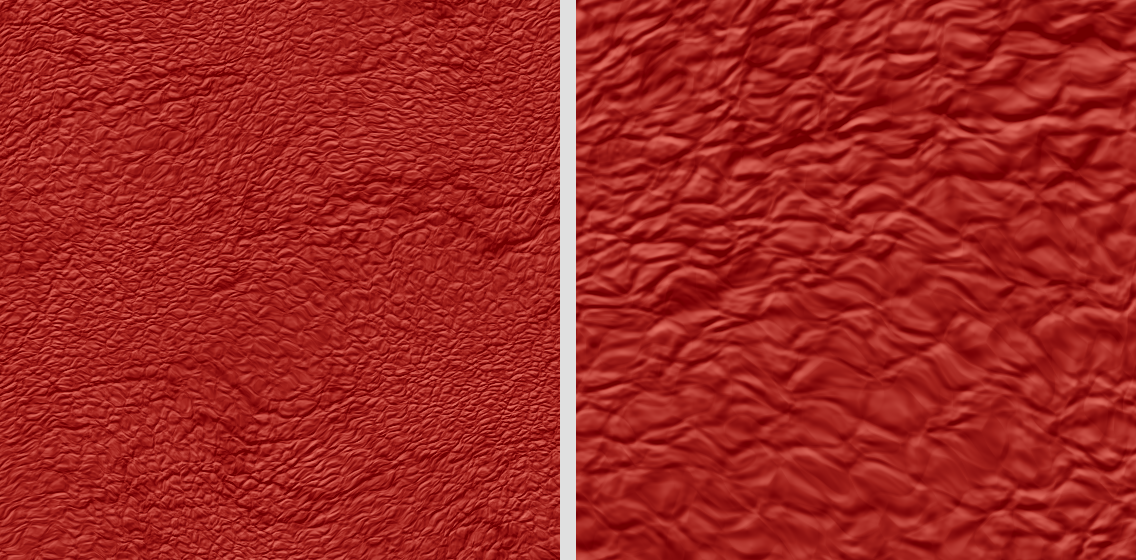
Left: the whole. Right: its middle third, enlarged.
This texture is drawn by a WebGL 1 fragment shader. Its source:

```glsl
precision highp float;
// Red grained leather: small pebbles and long wrinkles lit from above.
uniform vec2 u_resolution;

// Colours
const vec3 SHADOW_RED = vec3(0.51, 0.03, 0.04);
const vec3 BASE_RED   = vec3(0.64, 0.13, 0.11);
const vec3 LIGHT_RED  = vec3(0.82, 0.35, 0.31);
const float BASE_TONE = 0.4;      // tone at which BASE_RED sits

// Light and contrast
const vec2 TO_LIGHT = vec2(-0.3, 0.954);
const float SLOPE_STEP = 0.002;   // distance over which the slope is measured
const float MEAN_TONE = 0.43;
const float CONTRAST = 0.31;
const float CAVITY = 26.0;        // darkening of low places

// Grain: cells per canvas along and across the rows, and heights
const float GRAIN_ANGLE = 0.24;
const vec2 PEBBLE_FREQ = vec2(46.0, 70.0);
const vec2 FOLD_FREQ = vec2(34.0, 58.0);
const vec2 FINE_FREQ = vec2(112.0, 150.0);
const float PEBBLE_HEIGHT = 0.0058;
const float FOLD_HEIGHT = 0.0125;
const float FINE_HEIGHT = 0.0034;
const float MEAN_HEIGHT = 0.005;

// Wrinkles
const vec2 WRINKLE_FREQ = vec2(4.5, 19.0);
const float WRINKLE_WIDTH = 0.075;
const float WRINKLE_DEPTH = 0.0095;

vec2 hash2(vec2 p) {
  vec3 q = fract(p.xyx * vec3(0.1031, 0.1030, 0.0973));
  q += dot(q, q.yzx + 33.33);
  return fract((q.xx + q.yz) * q.zy);
}

float cornerRamp(vec2 cell, vec2 offset) {
  float angle = 6.2831853 * hash2(cell).x;
  return dot(vec2(cos(angle), sin(angle)), offset);
}

float gradientNoise(vec2 p) {
  vec2 i = floor(p), f = p - i;
  vec2 u = f * f * f * (f * (f * 6.0 - 15.0) + 10.0);
  vec2 e = vec2(1.0, 0.0);
  float low = mix(cornerRamp(i, f), cornerRamp(i + e, f - e), u.x);
  float high = mix(cornerRamp(i + e.yx, f - e.yx), cornerRamp(i + 1.0, f - 1.0), u.x);
  return mix(low, high, u.y);
}

vec2 noise2(vec2 p) {
  return vec2(gradientNoise(p), gradientNoise(p + vec2(37.3, 91.7)));
}

// Coordinates along and across a direction
vec2 align(vec2 p, float angle) {
  vec2 d = vec2(cos(angle), sin(angle));
  return vec2(dot(p, d), dot(p, vec2(-d.y, d.x)));
}

// Rounded cells: 0 in the seams, 1 on top
float pebbles(vec2 p) {
  vec2 i = floor(p), f = p - i;
  float nearest = 8.0, second = 8.0;
  for (int y = -1; y <= 1; y++) {
    for (int x = -1; x <= 1; x++) {
      vec2 cell = vec2(float(x), float(y));
      vec2 d = cell + hash2(i + cell) - f;
      float dist = dot(d, d);
      second = min(second, max(nearest, dist));
      nearest = min(nearest, dist);
    }
  }
  return smoothstep(0.0, 0.55, sqrt(second) - sqrt(nearest));
}

// Long broken grooves along one direction: 1 at the bottom
float wrinkles(vec2 p, float angle, float seed) {
  vec2 r = align(p, angle) + seed;
  float n = gradientNoise(r * WRINKLE_FREQ) / WRINKLE_WIDTH;
  float presence = smoothstep(-0.05, 0.35, gradientNoise(r * vec2(3.0, 6.5) + 17.0));
  return exp(-n * n) * presence;
}

float leatherHeight(vec2 p) {
  // Bend the rows broadly, then make their edges jagged
  vec2 bent = p + 0.11 * noise2(p * 2.4 + 5.0);
  vec2 jagged = bent + 0.009 * noise2(p * 31.0);
  vec2 g = align(jagged, GRAIN_ANGLE) + 3.0;

  float grain = PEBBLE_HEIGHT * pebbles(g * PEBBLE_FREQ);
  grain += FOLD_HEIGHT * abs(gradientNoise(g * FOLD_FREQ));
  grain += FINE_HEIGHT * gradientNoise(g * FINE_FREQ);
  grain += 0.5 * FINE_HEIGHT * gradientNoise(g * FINE_FREQ * 1.83 + 9.0);
  grain *= 1.0 + 0.4 * gradientNoise(p * 4.0 + 50.0);

  float grooves = wrinkles(jagged, 0.08, 2.0);
  grooves += 0.75 * wrinkles(jagged, 0.48, 13.0);
  grooves += 0.5 * wrinkles(jagged, 0.92, 24.0);
  grooves += 0.4 * wrinkles(jagged, -0.8, 35.0);
  return grain - WRINKLE_DEPTH * grooves;
}

void main() {
  vec2 p = gl_FragCoord.xy / u_resolution.y;

  // Slopes that face the light are bright
  float h = leatherHeight(p);
  float slope = (h - leatherHeight(p + SLOPE_STEP * TO_LIGHT)) / SLOPE_STEP;
  float shade = slope / sqrt(1.0 + 0.12 * slope * slope);
  float tone = MEAN_TONE + CONTRAST * shade + CAVITY * (h - MEAN_HEIGHT);
  tone = clamp(tone + 0.06 * gradientNoise(p * 3.0 + 70.0), -0.2, 1.25);

  vec3 dark = mix(SHADOW_RED, BASE_RED, tone / BASE_TONE);
  vec3 light = mix(BASE_RED, LIGHT_RED, (tone - BASE_TONE) / (1.0 - BASE_TONE));
  vec3 color = tone < BASE_TONE ? dark : light;
  gl_FragColor = vec4(clamp(color, 0.0, 1.0), 1.0);
}
```
